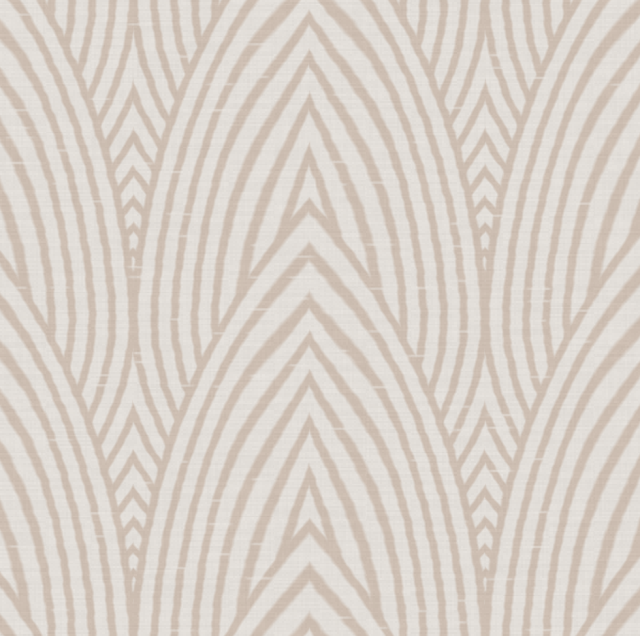
Write a WebGL 2 fragment shader that draws this pattern.

```glsl
#version 300 es
precision highp float;
// Overlapping pointed leaves in straight columns, each filled with nested arcs.
// Rows are layered back to front, lower leaves covering the feet of upper ones;
// mirrored arcs meet as chevrons. A linen weave with pale slubs lies on top.
uniform vec2 u_resolution;
out vec4 outColor;

// All lengths are fractions of the canvas width.
const vec2 PERIOD = vec2(0.5495, 0.5013);   // column and row spacing
const vec2 APEX = vec2(0.4831, 0.675);      // tip of one leaf
const vec2 ARC_CENTER = vec2(-0.830, 0.729);// from the tip, y downward
const float ARC_RADIUS = 1.105;
const float FOOT_START = 0.664;             // where the leaf narrows again
const float FOOT_CURVE = 1.63;
const float STRIPE = 0.0315;
const float HALF_INK = 0.19;                // half line width, in stripes
const float TIP_MARGIN = 0.026;
const vec3 CREAM = vec3(0.886, 0.870, 0.850);
const vec3 TAUPE = vec3(0.803, 0.745, 0.697);

float hash(vec2 p) {
  vec3 q = fract(vec3(p.xyx) * 0.1031);
  q += dot(q, q.yzx + 33.33);
  return fract((q.x + q.y) * q.z);
}

// Layered sines that make the printed edges uneven.
float wobble(vec2 p) {
  return sin(p.y * 190.0 + 3.0 * sin(p.x * 31.0)) * 0.5
       + sin(p.y * 417.0 + p.x * 57.0) * 0.3
       + sin(p.y * 83.0 - p.x * 46.0) * 0.5;
}

// Stripe number counted inward from the leaf outline; q.y runs down from the tip.
float stripeIndex(vec2 q) {
  vec2 d = q - ARC_CENTER;
  float foot = FOOT_CURVE * max(q.y - FOOT_START, 0.0);
  float inset = ARC_RADIUS - length(vec3(d.x, min(d.y, 0.0), foot));
  // Lines spread apart and sharpen towards the midrib
  float tip = (1.0 - smoothstep(0.0, 0.15, q.x)) * clamp(inset / 0.094, 0.0, 1.0);
  return inset / STRIPE - tip;
}

float inkLine(float index, float soft) {
  float d = abs(fract(index + 0.5) - 0.5);
  return 1.0 - smoothstep(HALF_INK - soft, HALF_INK + soft, d);
}

// Ink amount after stacking three rows of leaves.
float leaves(vec2 p, float soft) {
  float x = abs(mod(p.x - APEX.x + 0.5 * PERIOD.x, PERIOD.x) - 0.5 * PERIOD.x);
  float y = mod(APEX.y - p.y + TIP_MARGIN, PERIOD.y) - TIP_MARGIN;
  float ink = 0.0;
  for (int row = 2; row >= 0; row--) {
    vec2 q = vec2(x, y + float(row) * PERIOD.y);
    float index = stripeIndex(q);
    float cover = 1.0;
    if (q.y < FOOT_START) {
      cover = smoothstep(-HALF_INK - soft, -HALF_INK + soft, index);
      index = max(index, 0.0);                // solid outline
    }
    ink = mix(ink, inkLine(index, soft), cover);
  }
  return ink;
}

// Crossed threads with random brightness, about -0.5 to 0.5.
float weave(vec2 p) {
  vec2 thread = floor(p * vec2(300.0, 340.0));
  float across = hash(vec2(floor(p.x * 14.0), thread.y));
  float down = hash(vec2(thread.x, floor(p.y * 11.0) + 71.0));
  return across * 0.45 + down * 0.25 + hash(thread) * 0.3 - 0.5;
}

// Short pale horizontal streaks, at most one per cell.
float slubs(vec2 p) {
  vec2 g = p * vec2(16.0, 60.0);
  vec2 cell = floor(g);
  vec2 f = fract(g) - 0.5;
  float chance = hash(cell + 17.0);
  f.y -= (hash(cell + 5.0) - 0.5) * 0.5;
  float reach = 0.2 + 0.28 * hash(cell + 41.0);
  float body = smoothstep(0.2, 0.02, abs(f.y)) * smoothstep(reach, reach * 0.4, abs(f.x));
  return body * step(0.88, chance);
}

void main() {
  vec2 p = gl_FragCoord.xy / u_resolution.x;
  float soft = max(1.1 / (u_resolution.x * STRIPE), 0.085);

  // Printed leaves with slightly ragged edges
  vec2 printed = p + vec2(0.0010, 0.0005) * wobble(p);
  vec3 color = mix(CREAM, TAUPE, leaves(printed, soft));

  // Cloth
  color = mix(color, CREAM + 0.015, 0.5 * slubs(p));
  color += 0.04 * weave(p);
  outColor = vec4(color, 1.0);
}
```
